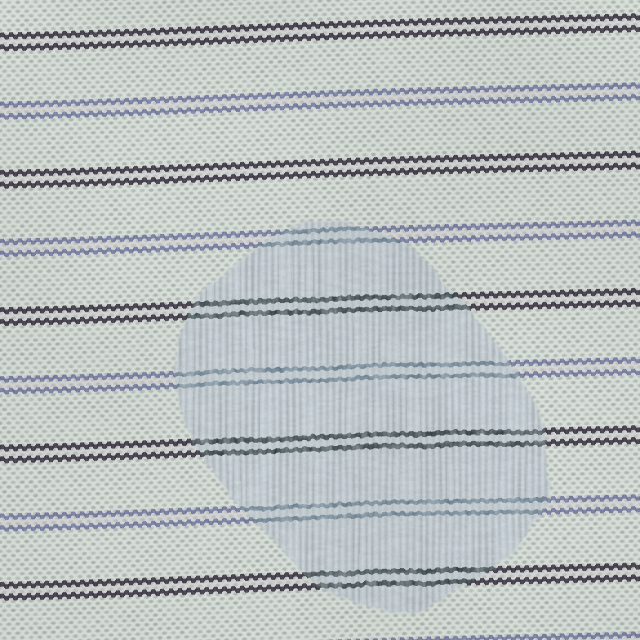
Reproduce this texture procedurally as a Shadertoy shader.

```glsl
#define PITCH 0.1073
#define FIRST_STRIPE 0.935
#define SLOPE 0.031
#define LINE_OFFSET 0.0092
#define LINE_HALF 0.0037
#define TEETH 72.0
#define TOOTH_HEIGHT 0.0019
#define WEAVE_ROWS 140.0
#define RIBS 96.0
#define PATCH_CENTER vec2(0.568, 0.349)
#define PATCH_RADII vec2(0.312, 0.236)
#define PATCH_AXIS vec2(0.63, -0.777)

const vec3 CLOTH = vec3(0.835, 0.860, 0.835);
const vec3 WEAVE_GAP = vec3(0.685, 0.715, 0.700);
const vec3 PAIR_TINT = vec3(0.800, 0.790, 0.805);
const vec3 BLACK_YARN = vec3(0.225, 0.205, 0.255);
const vec3 BLUE_YARN = vec3(0.400, 0.430, 0.590);
const vec3 PATCH_CLOTH = vec3(0.755, 0.790, 0.810);
const vec3 PATCH_BLACK = vec3(0.165, 0.215, 0.225);
const vec3 PATCH_BLUE = vec3(0.340, 0.430, 0.500);

float hash(vec2 p) {
    return fract(sin(dot(p, vec2(127.1, 311.7))) * 43758.5453);
}

float noise(vec2 p) {
    vec2 i = floor(p), f = fract(p);
    f = f * f * (3.0 - 2.0 * f);
    return mix(mix(hash(i), hash(i + vec2(1, 0)), f.x),
               mix(hash(i + vec2(0, 1)), hash(i + vec2(1, 1)), f.x), f.y);
}

// Tilted rounded oval with a slightly uneven rim: 1 inside, 0 outside
float patchMask(vec2 uv) {
    vec2 d = uv - PATCH_CENTER;
    vec2 side = vec2(-PATCH_AXIS.y, PATCH_AXIS.x);
    vec2 q = abs(vec2(dot(d, PATCH_AXIS), dot(d, side))) / PATCH_RADII;
    float r = pow(pow(q.x, 2.5) + pow(q.y, 2.5), 0.4);
    r += 0.06 * (noise(uv * 14.0) - 0.5) + 0.02 * (noise(uv * 90.0) - 0.5);
    return 1.0 - smoothstep(0.985, 1.015, r);
}

// Staggered dark pinholes between the threads
float weaveGaps(vec2 p) {
    vec2 g = p * vec2(TEETH, WEAVE_ROWS);
    float row = floor(g.y);
    g.x += 0.5 * mod(row, 2.0);
    vec2 f = fract(g) - 0.5;
    float strength = 0.75 + 0.4 * hash(vec2(floor(g.x), row));
    return strength * (1.0 - smoothstep(0.12, 0.48, length(f * vec2(1.15, 0.85))));
}

// Fine upright ribs with uneven depth
float ribs(vec2 p) {
    float x = p.x * RIBS + 0.25 * (noise(p * vec2(20.0, 9.0)) - 0.5);
    float depth = 0.35 + 0.9 * noise(vec2(floor(x) * 7.3, p.y * 9.0));
    return depth * (0.5 + 0.5 * cos(6.28318 * x));
}

void mainImage(out vec4 fragColor, in vec2 fragCoord) {
    vec2 uv = fragCoord / iResolution.xy;
    float edge = max(0.7 / iResolution.y, 0.0011);
    float inside = patchMask(uv);

    // Slanted cloth coordinates, with a small kink inside the patch
    vec2 p = vec2(uv.x, uv.y - SLOPE * uv.x);
    p.y += 0.0012 * sin(uv.x * 7.0 + 0.6);
    float kink = smoothstep(0.50, 0.54, uv.x) - smoothstep(0.54, 0.72, uv.x);
    float drift = noise(uv * vec2(24.0, 12.0)) - 0.5;
    p.y -= inside * (0.004 * kink * noise(vec2(3.0, uv.y * 10.0)) + 0.003 * drift);

    // Ground cloth and patch cloth
    vec3 base = mix(CLOTH, WEAVE_GAP, weaveGaps(p));
    vec3 ribbed = PATCH_CLOTH * (1.035 - 0.13 * ribs(uv));
    ribbed += 0.035 * (noise(uv * vec2(70.0, 260.0)) - 0.5);
    vec3 color = mix(base, ribbed, inside);

    // Alternating pairs of black and blue lines
    float k = floor((FIRST_STRIPE - p.y) / PITCH + 0.5);
    float y = p.y - (FIRST_STRIPE - k * PITCH);
    float isBlue = mod(k, 2.0);
    float tint = 1.0 - smoothstep(0.010, 0.018, abs(y));
    color = mix(color, mix(PAIR_TINT, PATCH_CLOTH, inside), 0.45 * tint);

    // Stepped yarn edges, more ragged in the patch
    float tooth = clamp(2.5 * sin(6.28318 * TEETH * p.x), -1.0, 1.0);
    float ragged = 2.0 * noise(uv * vec2(170.0, 120.0)) - 1.0;
    float stepY = TOOTH_HEIGHT * mix(tooth, 0.45 * tooth + 0.7 * ragged, inside);
    float halfWidth = LINE_HALF - 0.0005 * isBlue;
    float d = abs(abs(y - stepY) - LINE_OFFSET) - halfWidth;
    float line = 1.0 - smoothstep(-edge, edge, d);

    // Yarn colour, thread sheen and worn spots
    vec3 yarn = mix(BLACK_YARN, BLUE_YARN, isBlue);
    yarn = mix(yarn, mix(PATCH_BLACK, PATCH_BLUE, isBlue), inside);
    yarn *= 0.9 + 0.2 * noise(uv * vec2(200.0, 320.0));
    float wear = 0.06 + 0.10 * isBlue;
    wear += inside * 0.45 * noise(uv * vec2(130.0, 90.0) + 9.0);
    wear += 0.08 * (0.5 - 0.5 * cos(12.56637 * TEETH * p.x));
    color = mix(color, yarn, line * (1.0 - wear));

    // Soft tonal drift and fibre grain
    color *= 0.985 + 0.03 * noise(uv * 5.0);
    color += 0.03 * (noise(uv * 380.0) - 0.5);
    fragColor = vec4(clamp(color, 0.0, 1.0), 1.0);
}
```
